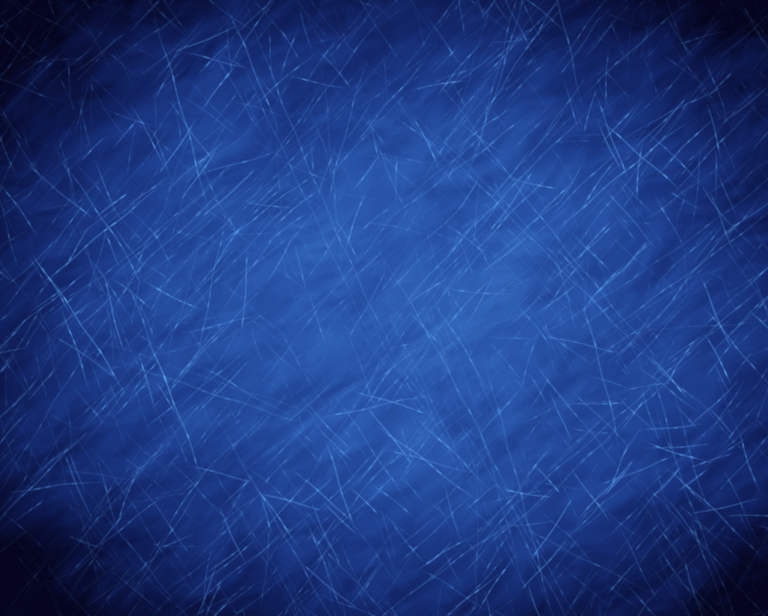
Reproduce this texture procedurally as a Shadertoy shader.

```glsl
// Scratched blue metal under a soft vignette: smooth cellular mottling
// stretched along one diagonal, a web of short flecked hairlines kept in
// grid cells, and bundles of long scratches across the whole canvas.

vec3 hash3(vec2 p) {
    vec3 h = fract(p.xyx * vec3(0.1031, 0.1030, 0.0973));
    h += dot(h, h.yxz + 33.33);
    return fract((h.xxy + h.yzz) * h.zyx);
}

vec2 rotate(vec2 p, float angle) {
    float c = cos(angle), s = sin(angle);
    return vec2(c * p.x + s * p.y, c * p.y - s * p.x);
}

// Cellular noise whose cells blend softly into each other, -1 to 1
float softCells(vec2 p) {
    vec2 cell = floor(p);
    float total = 0.0, weights = 0.0;
    for (int y = -1; y <= 1; y++)
    for (int x = -1; x <= 1; x++) {
        vec2 id = cell + vec2(x, y);
        vec3 rnd = hash3(id);
        vec2 d = p - id - rnd.xy;
        float w = exp(-5.0 * dot(d, d));
        total += w * rnd.z;
        weights += w;
    }
    return 2.0 * total / weights - 1.0;
}

// Tapered, slightly wavy hairline, broken into flecks along its length
float scratch(vec2 offset, float angle, float halfLength, float seed) {
    vec2 q = rotate(offset, angle);
    float phase = seed * 40.0;
    q.y += (seed - 0.5) * 0.35 * q.x * q.x + 0.0012 * sin(q.x * 55.0 + phase);
    float width = max(0.0027, 1.2 / iResolution.y);
    if (abs(q.y) > width || abs(q.x) > halfLength) return 0.0;
    float body = 1.0 - smoothstep(0.0, width, abs(q.y));
    float taper = 1.0 - smoothstep(0.4, 1.0, abs(q.x) / halfLength);
    float wave = sin(q.x * 130.0 + phase) + sin(q.x * 313.0 + phase * 1.7)
               + 0.7 * sin(q.x * 47.0 - phase);
    return body * taper * (0.45 + 1.1 * smoothstep(0.5, 2.3, wave));
}

// Mostly rising diagonals, some steep falling ones, the rest at random
float scratchAngle(float pick, float spread) {
    if (pick < 0.48) return 0.82 + 0.4 * (spread - 0.5);
    if (pick < 0.75) return -0.98 + 0.7 * (spread - 0.5);
    return 3.1416 * spread;
}

float hairlines(vec2 p) {
    float light = 0.0;
    for (int layer = 0; layer < 8; layer++) {
        float scale = 4.5 + 1.5 * float(layer);
        vec2 cell = floor(p * scale);
        for (int y = -1; y <= 1; y++)
        for (int x = -1; x <= 1; x++) {
            vec2 id = cell + vec2(x, y);
            vec3 a = hash3(id + 57.0 * float(layer + 1));
            vec3 b = hash3(id + 91.0 * float(layer + 3));
            float strength = 0.12 + 0.6 * b.z * b.z * b.z;
            light += strength * scratch(p - (id + a.xy) / scale,
                scratchAngle(b.x, b.y), (0.45 + 0.5 * a.z) / scale, b.z);
        }
    }
    return light;
}

float longScratches(vec2 p, float aspect) {
    float light = 0.0;
    for (int i = 0; i < 84; i++) {
        // Three neighbours share a bundle and run nearly parallel
        vec3 bundle = hash3(vec2(float(i / 3), 7.0));
        vec3 own = hash3(vec2(float(i), 23.0));
        float pick = hash3(vec2(float(i / 3), 41.0)).x;
        vec2 centre = bundle.xy * vec2(aspect, 1.0) + 0.09 * (own.xy - 0.5);
        float angle = scratchAngle(pick, bundle.z) + 0.12 * (own.z - 0.5);
        float strength = 0.1 + 0.38 * own.x * own.x;
        light += strength * scratch(p - centre, angle, 0.1 + 0.27 * own.y, own.z);
    }
    return light;
}

void mainImage(out vec4 fragColor, in vec2 fragCoord) {
    vec2 p = fragCoord / iResolution.y;
    float aspect = iResolution.x / iResolution.y;

    // Vignette, centred a little to the right
    vec2 fromCentre = 2.0 * fragCoord / iResolution.xy - vec2(1.05, 1.0);
    float glow = 0.98 - 0.66 * dot(fromCentre, fromCentre);

    // Brushed mottling from broad clouds to fine fibres
    vec2 brushed = rotate(p, 0.6) + 0.012 * sin(p.yx * 17.0 + 3.0 * sin(p * 9.0));
    float clouds = softCells(brushed * vec2(4.0, 7.0));
    float mottle = 0.06 * clouds
                 + 0.09 * softCells(brushed * vec2(13.0, 34.0) + 19.0)
                 + 0.06 * softCells(brushed * vec2(38.0, 90.0) + 47.0);
    float grain = hash3(floor(p * 410.0)).x - 0.5;
    float tone = clamp(glow + mottle + 0.035 * grain, -0.12, 1.12);

    // Navy to royal blue ramp
    vec3 color = vec3(0.03, 0.05, 0.20) + tone * vec3(0.10, 0.25, 0.62)
               + tone * tone * vec3(0.05, 0.07, -0.12);

    // Scratches catch the light and fade into the dark rim
    float light = hairlines(p) * (1.0 + 0.5 * clouds) + longScratches(p, aspect);
    float visible = (1.0 - exp(-1.15 * light)) * mix(0.3, 0.9, smoothstep(-0.2, 0.6, glow));
    color = mix(color, vec3(0.38, 0.66, 0.95), visible);

    fragColor = vec4(color, 1.0);
}
```
